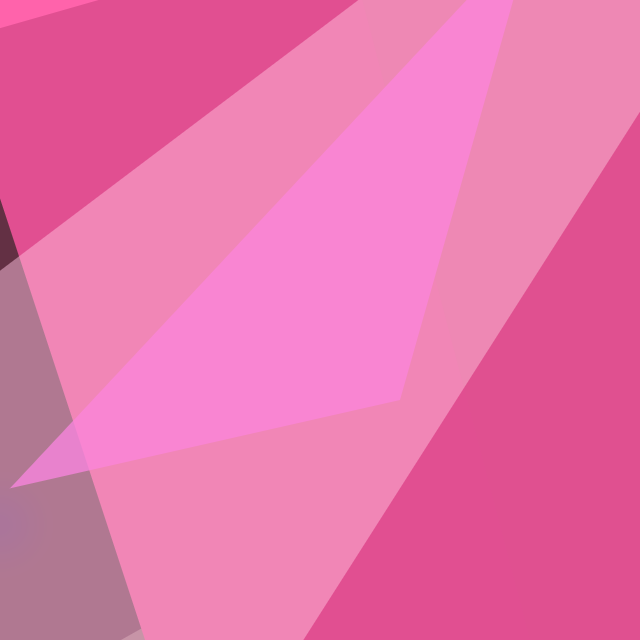
A WebGL 1 fragment shader for this background:

```glsl
precision highp float;

uniform vec2 u_resolution;

#define MAGENTA vec3(0.882, 0.310, 0.570)
#define HOT_PINK vec3(1.000, 0.390, 0.670)
#define WINE vec3(0.390, 0.190, 0.265)
#define PINK vec3(0.945, 0.524, 0.714)
#define MAUVE vec3(0.690, 0.470, 0.570)
#define ORCHID vec3(0.976, 0.520, 0.824)
#define DUSK_ORCHID vec3(0.910, 0.510, 0.805)
#define ASH vec3(0.780, 0.580, 0.655)
#define FACET_TINT vec3(-0.012, 0.008, -0.010)
#define VIOLET_TINT vec3(-0.020, -0.010, 0.035)

// Smooth coverage of the half plane to the left of the line a -> b
float leftOf(vec2 p, vec2 a, vec2 b) {
  vec2 along = normalize(b - a);
  vec2 offset = p - a;
  float dist = along.x * offset.y - along.y * offset.x;
  return clamp(dist * min(u_resolution.x, u_resolution.y) + 0.5, 0.0, 1.0);
}

void main() {
  vec2 p = gl_FragCoord.xy / u_resolution;

  // Masks of the large translucent planes
  float shade = leftOf(p, vec2(0.2266, 0.0), vec2(0.0, 0.690));
  float band = leftOf(p, vec2(0.560, 1.0), vec2(0.0, 0.577))
             * leftOf(p, vec2(0.474, 0.0), vec2(1.0, 0.8255));
  float corner = leftOf(p, vec2(0.0, 0.956), vec2(0.154, 1.0));
  float facet = leftOf(p, vec2(0.566, 1.0), vec2(0.828, 0.0));

  // Shard with its tip beyond the upper edge
  vec2 tail = vec2(0.0156, 0.237);
  vec2 elbow = vec2(0.625, 0.375);
  float shard = leftOf(p, tail, elbow)
              * leftOf(p, elbow, vec2(0.802, 1.0))
              * leftOf(p, vec2(0.729, 1.0), tail);

  // Backdrop
  vec3 color = mix(MAGENTA, HOT_PINK, corner);
  color = mix(color, WINE, shade);

  // Diagonal band, dulled where it crosses the shade
  float streak = leftOf(p, vec2(0.221, 0.018), vec2(0.189, 0.0));
  vec3 dulled = mix(MAUVE, ASH, streak);
  float violet = 1.0 - smoothstep(0.0, 0.09, length(p - vec2(0.0, 0.18)));
  dulled += VIOLET_TINT * violet;
  color = mix(color, mix(PINK, dulled, shade), band);
  color += FACET_TINT * facet * mix(0.4, 1.0, band);

  // Bright shard on top
  color = mix(color, mix(ORCHID, DUSK_ORCHID, shade), shard);

  gl_FragColor = vec4(color, 1.0);
}
```
